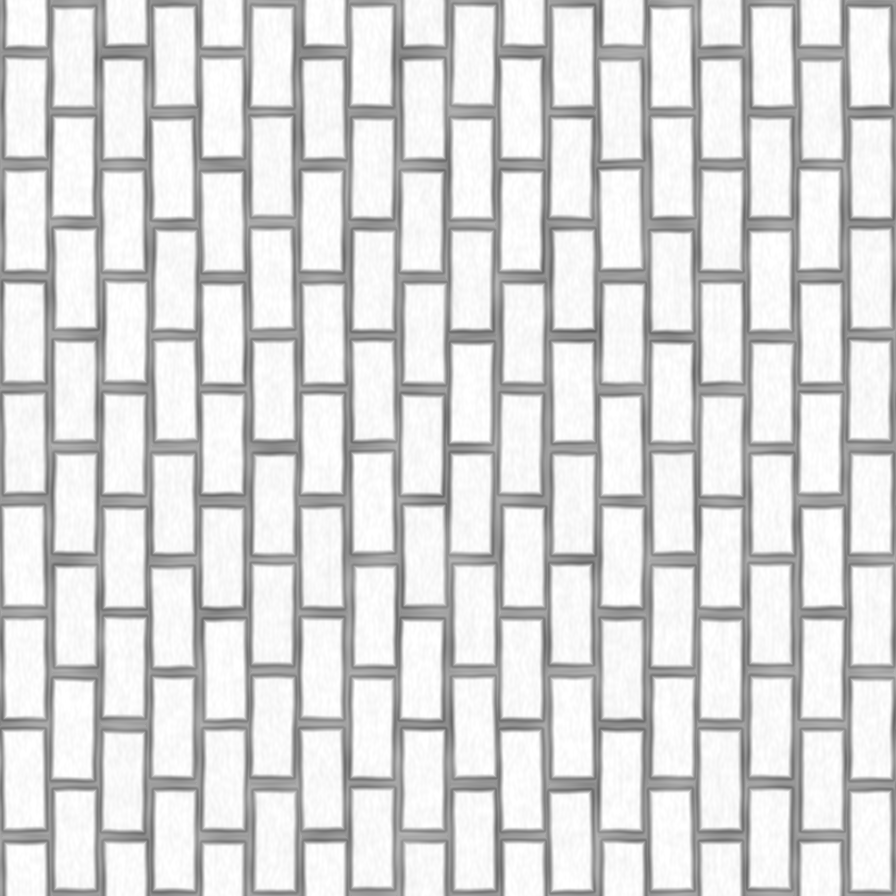
Reproduce this pattern procedurally as a three.js fragment shader.

```glsl
// Upright white bricks in a half-step bond with soft, streaky grey joints.
#define GRID vec2(18.0, 8.0)           // columns, rows
#define HALF_GAP vec2(0.0049, 0.0071)  // half joint width: upright, level
#define COLUMN_LIFT 0.53               // shift of even columns, in rows
#define JITTER 0.0036                  // brick displacement
#define TILT 0.036                     // brick rotation in radians
#define WOBBLE 0.0012                  // unevenness of brick edges
#define FACE 0.982                     // brick brightness
#define GRAIN 0.055                    // strength of the face grain
#define JOINT_DARK 0.49                // joint brightness beside a brick
#define JOINT_LIFT 0.13                // extra brightness along joint centres
#define JOINT_WEAR 0.22                // uneven tone of the joints

varying vec2 vUv;

vec2 hash2(vec2 p) {
  vec3 q = fract(p.xyx * vec3(0.1031, 0.1030, 0.0973));
  q += dot(q, q.yzx + 33.33);
  return fract((q.xx + q.yz) * q.zy);
}

float cornerSlope(vec2 corner, vec2 offset, vec2 period) {
  float angle = 6.2832 * hash2(mod(corner, period) + 7.0).x;
  return dot(vec2(cos(angle), sin(angle)), offset);
}

// Gradient noise that wraps after a whole number of cells.
float wrapNoise(vec2 uv, vec2 period) {
  vec2 p = uv * period;
  vec2 i = floor(p);
  vec2 f = p - i;
  vec2 u = f * f * f * (f * (f * 6.0 - 15.0) + 10.0);
  vec2 e = vec2(1.0, 0.0);
  float low = mix(cornerSlope(i, f, period), cornerSlope(i + e, f - e, period), u.x);
  float high = mix(cornerSlope(i + e.yx, f - e.yx, period),
                   cornerSlope(i + 1.0, f - 1.0, period), u.x);
  return mix(low, high, u.y);
}

// Nearest brick: x = signed distance, y = levelness of the joint, z = brick seed.
vec3 nearestBrick(vec2 uv) {
  vec3 nearest = vec3(1.0, 0.0, 0.0);
  float column = floor(uv.x * GRID.x);
  for (int i = -1; i <= 1; i++) {
    float c = column + float(i);
    float lift = COLUMN_LIFT * (1.0 - mod(c, 2.0));
    float row = floor(uv.y * GRID.y - lift);
    for (int j = -1; j <= 1; j++) {
      vec2 cell = vec2(c, row + float(j));
      vec2 id = mod(cell, GRID);
      vec2 shift = hash2(id + 3.0) - 0.5;
      vec2 traits = hash2(id + 41.0);
      vec2 q = uv - (cell + vec2(0.5, 0.5 + lift)) / GRID - JITTER * shift;
      float lean = TILT * (traits.x - 0.5);
      q += lean * vec2(-q.y, q.x);
      vec2 edge = abs(q) - (0.5 / GRID - HALF_GAP);
      float d = length(max(edge, 0.0)) + min(max(edge.x, edge.y), 0.0);
      if (d < nearest.x) {
        float level = smoothstep(-0.003, 0.003, edge.y - edge.x);
        nearest = vec3(d, level, traits.y);
      }
    }
  }
  return nearest;
}

void main() {
  vec2 uv = vUv;
  vec2 bend = vec2(wrapNoise(uv, vec2(36.0, 30.0)),
                   wrapNoise(uv + 0.37, vec2(42.0, 34.0)));
  vec3 brick = nearestBrick(uv + WOBBLE * bend);

  // Brick face: fine upright flecks, faint blotches and a tone of its own.
  float flecks = wrapNoise(uv, vec2(230.0, 110.0));
  float strands = wrapNoise(uv, vec2(170.0, 26.0));
  float blotch = wrapNoise(uv, vec2(64.0, 40.0));
  float face = FACE + GRAIN * (0.65 * flecks + 0.3 * strands + 0.4 * blotch);
  face += 0.012 * (brick.z - 0.5);

  // Joint: streaks along its run, dark beside the bricks, lighter in the centre.
  float upright = wrapNoise(uv, vec2(250.0, 22.0));
  float level = wrapNoise(uv, vec2(22.0, 250.0));
  float tone = wrapNoise(uv, vec2(19.0, 23.0));
  float joint = JOINT_DARK + JOINT_LIFT * smoothstep(0.0018, 0.0058, brick.x);
  joint += JOINT_WEAR * (0.65 * tone + 0.3 * mix(upright, level, brick.y));

  // Soft brick edge.
  float blend = smoothstep(-0.0039, 0.0026, brick.x);
  gl_FragColor = vec4(vec3(clamp(mix(face, joint, blend), 0.0, 1.0)), 1.0);
}
```
